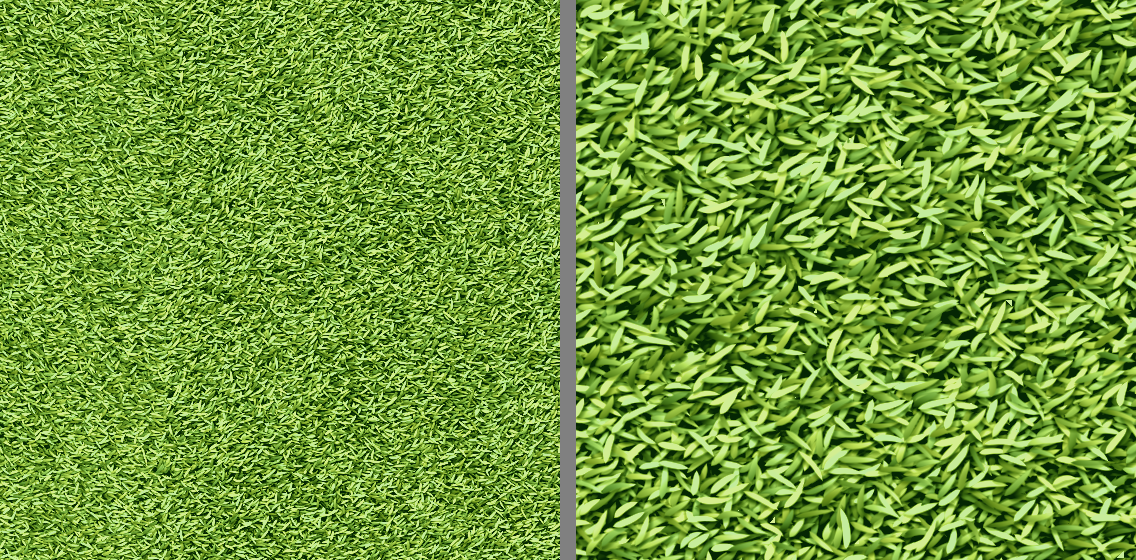
Left, the full canvas; right, a detail of the centre.
Reproduce this texture procedurally as a WebGL 2 fragment shader.

```glsl
#version 300 es
precision highp float;
// Dense short turf: overlapping thin grass blades with dark gaps and a faint seam.

uniform vec2 u_resolution;
out vec4 fragColor;

vec4 hash4(vec3 p) {
    vec4 q = fract(p.xyzx * vec4(0.1031, 0.1030, 0.0973, 0.1099));
    q += dot(q, q.wzxy + 33.33);
    return fract((q.xxyz + q.yzzw) * q.zywx);
}

// Slow patchy variation, roughly -1 to 1
float patches(vec2 p) {
    float a = sin(p.x * 9.0 + 2.0 * sin(p.y * 7.0)) * sin(p.y * 11.0 + 1.3);
    float b = sin(p.x * 23.0 - p.y * 17.0 + 3.0 * sin(p.y * 13.0 + p.x * 5.0));
    return 0.6 * a + 0.4 * b;
}

// Small tufts and hollows, roughly -1 to 1
float tufts(vec2 p) {
    p += 0.02 * vec2(sin(p.y * 61.0 + 2.0 * sin(p.x * 29.0)), sin(p.x * 53.0 + 1.7));
    float a = sin(p.x * 97.0 + p.y * 41.0) * sin(p.y * 113.0 - p.x * 37.0);
    float b = sin(p.x * 171.0 - p.y * 83.0 + 1.0) * sin(p.y * 187.0 + p.x * 59.0);
    return 0.6 * a + 0.6 * b;
}

// Tone 0..1 from deep shadow to pale tips
vec3 grassColor(float t) {
    vec3 c = mix(vec3(0.02, 0.15, 0.01), vec3(0.19, 0.36, 0.04), clamp((t - 0.03) / 0.16, 0.0, 1.0));
    c = mix(c, vec3(0.37, 0.55, 0.12), clamp((t - 0.19) / 0.19, 0.0, 1.0));
    c = mix(c, vec3(0.54, 0.72, 0.25), clamp((t - 0.38) / 0.22, 0.0, 1.0));
    c = mix(c, vec3(0.72, 0.89, 0.37), clamp((t - 0.60) / 0.20, 0.0, 1.0));
    return mix(c, vec3(0.80, 0.93, 0.59), clamp((t - 0.80) / 0.13, 0.0, 1.0));
}

// Paints one layer of blades over the surface, held as (tone, hue)
vec2 bladeLayer(vec2 surface, vec2 p, float height, float layer, float lean, float soft) {
    vec2 cell = floor(p);
    for (int y = -1; y <= 1; y++) {
        for (int x = -1; x <= 1; x++) {
            vec2 id = cell + vec2(x, y);
            vec4 place = hash4(vec3(id, layer * 7.0 + 1.0));
            vec4 shape = hash4(vec3(id, layer * 7.0 + 4.0));

            // Blade space: x runs from root to tip, y across the bent spine
            float angle = lean + (place.z + shape.w - 1.0) * 1.5;
            vec2 dir = vec2(cos(angle), sin(angle));
            vec2 q = p - id - place.xy;
            q = vec2(dot(q, dir), dot(q, vec2(-dir.y, dir.x)));
            float along = q.x / mix(0.55, 0.95, shape.x);
            float across = q.y - (shape.y - 0.5) * 0.3 * (along * along - 0.4);
            float taper = along * along;
            float halfWidth = mix(0.11, 0.17, shape.w) * (1.0 - taper * taper) * (1.0 - 0.25 * along);
            float edge = abs(across) - halfWidth;

            // Contact shadow, then the lit blade
            float below = abs(across + 0.10) - halfWidth;
            surface.x *= 1.0 - 0.42 * (1.0 - smoothstep(-0.05, 0.22, below));
            float tone = 0.42 * height + 0.66 * place.w - 0.04;
            tone += 0.16 * along + 0.30 * across;
            float cover = 1.0 - smoothstep(-soft, soft, edge);
            surface = mix(surface, vec2(tone, shape.z - 0.5), cover);
        }
    }
    return surface;
}

void main() {
    vec2 uv = gl_FragCoord.xy / u_resolution.y;
    float pixel = 1.0 / u_resolution.y;
    float leftStrip = 1.0 - smoothstep(0.290, 0.300, uv.x);
    float variation = patches(uv);
    float lean = mix(0.25, -0.08, leftStrip) + 0.25 * variation;

    // Layers from the shaded floor up to the bright top
    vec2 surface = vec2(0.03, 0.0);
    float soft = 80.0 * max(0.5 * pixel, 0.0008);
    for (int i = 0; i < 8; i++) {
        float layer = float(i);
        vec2 p = uv * 80.0 + vec2(layer * 3.37, layer * 5.71) + 10.0;
        surface = bladeLayer(surface, p, (layer + 1.0) / 8.0, layer, lean, soft);
    }

    // Strong light, tufts, paler left strip and broken seam
    float tone = (surface.x - 0.45) * mix(1.50, 1.36, leftStrip) + 0.52;
    tone += 0.03 * variation + 0.09 * tufts(uv) + 0.02 * leftStrip;
    float seam = 1.0 - smoothstep(0.0004, 0.0010 + pixel, abs(uv.x - 0.295));
    tone = mix(tone, 0.8, seam * (0.25 + 0.15 * sin(uv.y * 90.0 + 4.0 * sin(uv.y * 37.0))));

    vec3 color = grassColor(clamp(tone, 0.0, 1.0));
    color += surface.y * vec3(0.09, 0.01, -0.07) * smoothstep(0.1, 0.5, tone);
    fragColor = vec4(clamp(color, 0.0, 1.0), 1.0);
}
```
